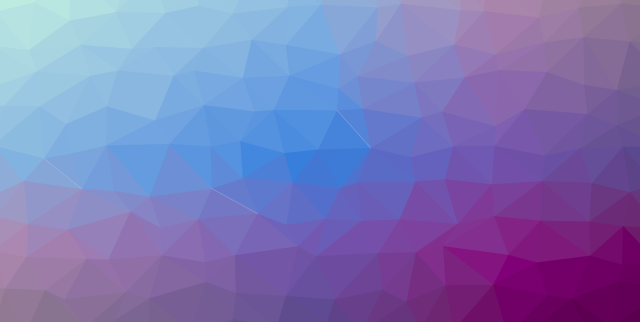
A Shadertoy shader for this background:

```glsl
// Low-poly gradient: a jittered grid is split into flat triangles.
// Each takes the average of two palette lookups, one across and one down,
// blended in a perceptual space. A few diagonals show a pale hairline seam.

const vec2  CELL = vec2(0.130, 0.109);       // grid spacing, canvas heights
const vec2  GRID_OFFSET = vec2(-0.02, -0.013);
const float JITTER = 0.31;                   // vertex shift, cells
const float SPARKLE = 0.035;                 // random shift of palette lookup
const float SEAM_RATE = 0.03;                // share of cells with a seam
const float SEAM_WIDTH = 0.0011;
const float SEAM_ALPHA = 0.35;
const float MAGENTA_STOP = 0.78;

const vec3 MINT    = vec3(0.76, 0.94, 0.88);
const vec3 BLUE    = vec3(0.16, 0.50, 0.87);
const vec3 MAGENTA = vec3(0.53, 0.00, 0.50);
const vec3 PLUM    = vec3(0.34, 0.00, 0.29);
const vec3 SEAM    = vec3(0.78, 0.80, 0.90);

const mat3 RGB_TO_XYZ = mat3(0.4124, 0.2126, 0.0193,
                             0.3576, 0.7152, 0.1192,
                             0.1805, 0.0722, 0.9505);

// Integer hash: two values in 0..1 per cell and salt
vec2 hash2(ivec2 cell, int salt) {
    uvec3 v = uvec3(ivec3(cell, salt)) * 1664525u + 1013904223u;
    v.x += v.y * v.z; v.y += v.z * v.x; v.z += v.x * v.y;
    v ^= v >> 16u;
    v.x += v.y * v.z; v.y += v.z * v.x;
    return vec2(v.xy >> 8u) / 16777216.0;
}

// Cube-root XYZ, in which linear blends look even
vec3 toPerceptual(vec3 rgb) {
    return pow(RGB_TO_XYZ * pow(rgb, vec3(2.2)), vec3(1.0 / 3.0));
}

vec3 toRgb(vec3 c) {
    return pow(max(inverse(RGB_TO_XYZ) * (c * c * c), 0.0), vec3(1.0 / 2.2));
}

vec3 palette(float t) {
    vec3 c = mix(toPerceptual(MINT), toPerceptual(BLUE), clamp(t / 0.5, 0.0, 1.0));
    c = mix(c, toPerceptual(MAGENTA), clamp((t - 0.5) / (MAGENTA_STOP - 0.5), 0.0, 1.0));
    return mix(c, toPerceptual(PLUM), clamp((t - MAGENTA_STOP) / (1.0 - MAGENTA_STOP), 0.0, 1.0));
}

vec2 gridVertex(ivec2 id) {
    vec2 shift = (hash2(id, 1) * 2.0 - 1.0) * JITTER;
    return (vec2(id) + shift) * CELL + GRID_OFFSET;
}

// Signed distance to a line, positive on its left
float lineSide(vec2 p, vec2 a, vec2 b) {
    vec2 e = normalize(b - a);
    return e.x * (p.y - a.y) - e.y * (p.x - a.x);
}

float segmentDistance(vec2 p, vec2 a, vec2 b) {
    vec2 e = b - a;
    return length(p - a - e * clamp(dot(p - a, e) / dot(e, e), 0.0, 1.0));
}

// Flat colour in rgb, coverage in a; corners run counterclockwise
vec4 facet(vec2 p, vec2 a, vec2 b, vec2 c, vec2 sparkle, float pixel) {
    float inside = min(lineSide(p, a, b), min(lineSide(p, b, c), lineSide(p, c, a)));
    float cover = clamp(inside / pixel + 0.5, 0.0, 1.0);
    if (cover <= 0.0) return vec4(0.0);
    vec2 centre = (a + b + c) / 3.0;
    vec2 t = vec2(centre.x * iResolution.y / iResolution.x, 1.0 - centre.y);
    t += (sparkle - 0.5) * SPARKLE;
    return vec4(toRgb(0.5 * (palette(t.x) + palette(t.y))), 1.0) * cover;
}

void mainImage(out vec4 fragColor, in vec2 fragCoord) {
    vec2 p = fragCoord / iResolution.y;
    float pixel = 1.0 / iResolution.y;
    ivec2 home = ivec2(floor((p - GRID_OFFSET) / CELL));
    vec4 sum = vec4(0.0);
    float seam = 0.0;

    // Jittered cells can reach into their neighbours
    for (int j = -1; j <= 1; j++)
    for (int i = -1; i <= 1; i++) {
        ivec2 id = home + ivec2(i, j);
        vec2 a = gridVertex(id);
        vec2 b = gridVertex(id + ivec2(1, 0));
        vec2 c = gridVertex(id + ivec2(1, 1));
        vec2 d = gridVertex(id + ivec2(0, 1));

        // Turn the corners so that a-c is the shorter diagonal
        if (distance(a, c) > distance(b, d)) {
            vec2 first = a;
            a = b; b = c; c = d; d = first;
        }
        sum += facet(p, a, b, c, hash2(id, 2), pixel);
        sum += facet(p, a, c, d, hash2(id, 3), pixel);

        if (hash2(id, 4).x < SEAM_RATE) {
            float edge = SEAM_WIDTH - segmentDistance(p, a, c);
            seam = max(seam, clamp(edge / pixel + 0.5, 0.0, 1.0));
        }
    }
    vec3 colour = sum.rgb / max(sum.a, 0.001);
    fragColor = vec4(mix(colour, SEAM, seam * SEAM_ALPHA), 1.0);
}
```
